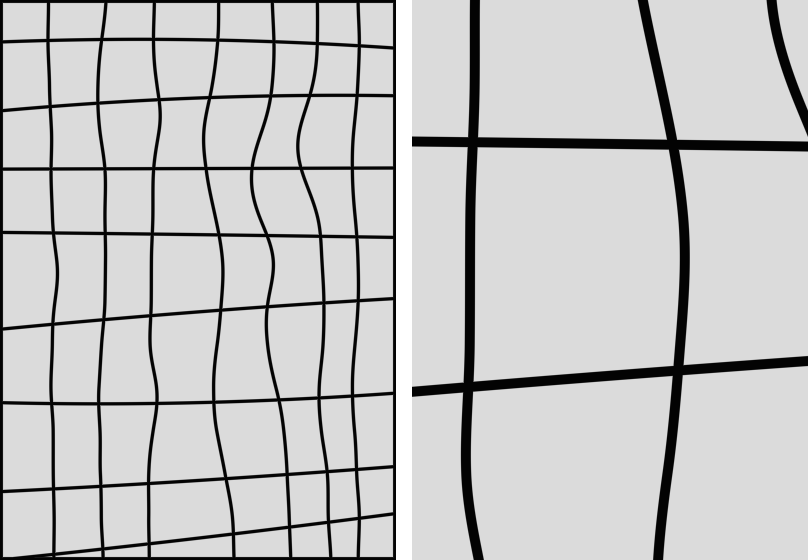
Left, the full canvas; right, a detail of the centre.
A WebGL 2 fragment shader for this pattern:

```glsl
#version 300 es
precision highp float;

uniform vec2 u_resolution;
out vec4 fragColor;

const vec3 PAPER = vec3(0.86);
const vec3 INK = vec3(0.01);
const float HALF_LINE = 0.0042;
const float BORDER = 0.0075;
const int STRANDS = 7;
const int RUNGS = 8;

// Strands: x at top and bottom, bend width
const vec3 STRAND[STRANDS] = vec3[](
    vec3(0.122, 0.135, 0.07), vec3(0.272, 0.258, 0.11),
    vec3(0.390, 0.374, 0.07), vec3(0.555, 0.592, 0.15),
    vec3(0.687, 0.733, 0.11), vec3(0.799, 0.833, 0.10),
    vec3(0.906, 0.906, 0.11));

// Two bends per strand: size, depth, size, depth
const vec4 BENDS[STRANDS] = vec4[](
    vec4(0.016, 0.49, 0.005, 0.30), vec4(-0.022, 0.16, -0.013, 0.73),
    vec4(0.017, 0.20, 0.016, 0.72), vec4(-0.050, 0.27, -0.044, 0.70),
    vec4(-0.068, 0.32, -0.042, 0.60), vec4(-0.057, 0.265, -0.017, 0.72),
    vec4(-0.018, 0.30, -0.017, 0.69));

// Rungs: depth at left, middle and right
const vec3 RUNG[RUNGS] = vec3[](
    vec3(0.075, 0.071, 0.086), vec3(0.198, 0.175, 0.171),
    vec3(0.302, 0.301, 0.300), vec3(0.415, 0.419, 0.424),
    vec3(0.588, 0.557, 0.533), vec3(0.719, 0.719, 0.702),
    vec3(0.878, 0.858, 0.833), vec3(1.000, 0.961, 0.917));

float hash(float n) {
    return fract(sin(n * 127.1) * 43758.5);
}

// Smooth noise in -1..1
float wobble(float t, float seed) {
    float cell = floor(t) + seed * 57.0;
    float blend = smoothstep(0.0, 1.0, fract(t));
    return 2.0 * mix(hash(cell), hash(cell + 1.0), blend) - 1.0;
}

float bump(float t, float center, float width) {
    float d = (t - center) / width;
    return exp(-d * d);
}

float strandX(float depth, vec3 strand, vec4 bends, float seed) {
    float x = mix(strand.x, strand.y, depth);
    x += bends.x * bump(depth, bends.y, strand.z);
    x += bends.z * bump(depth, bends.w, strand.z);
    return x + 0.003 * wobble(depth * 13.0, seed);
}

// Parabola through the three rung depths
float rungDepth(float x, vec3 rung) {
    float bow = rung.y - 0.5 * (rung.x + rung.z);
    return mix(rung.x, rung.z, x) + 4.0 * bow * x * (1.0 - x);
}

// Distance to a curve from its offset and slope
float curveDistance(float offset, float slope) {
    return abs(offset) / sqrt(1.0 + slope * slope);
}

float coverage(float signedDistance, float pixel) {
    return 1.0 - smoothstep(-0.75 * pixel, 0.75 * pixel, signedDistance);
}

void main() {
    vec2 uv = gl_FragCoord.xy / u_resolution;
    float height = u_resolution.y / u_resolution.x;
    float pixel = 1.0 / u_resolution.x;
    float depth = 1.0 - uv.y;
    float step_ = 0.002;
    float nearest = 10.0;

    // Wavering vertical strands
    for (int i = 0; i < STRANDS; i++) {
        float seed = float(i + 1);
        float x = strandX(depth, STRAND[i], BENDS[i], seed);
        float ahead = strandX(depth + step_, STRAND[i], BENDS[i], seed);
        float slope = (ahead - x) / (step_ * height);
        nearest = min(nearest, curveDistance(uv.x - x, slope));
    }

    // Gently bowed horizontal rungs
    for (int i = 0; i < RUNGS; i++) {
        float y = rungDepth(uv.x, RUNG[i]);
        float slope = (rungDepth(uv.x + step_, RUNG[i]) - y) * height / step_;
        nearest = min(nearest, curveDistance((depth - y) * height, slope));
    }

    // Frame around the canvas
    vec2 edge = min(uv, 1.0 - uv) * vec2(1.0, height);
    float frame = min(edge.x, edge.y) - BORDER;

    float ink = coverage(min(nearest - HALF_LINE, frame), pixel);
    fragColor = vec4(mix(PAPER, INK, ink), 1.0);
}
```
